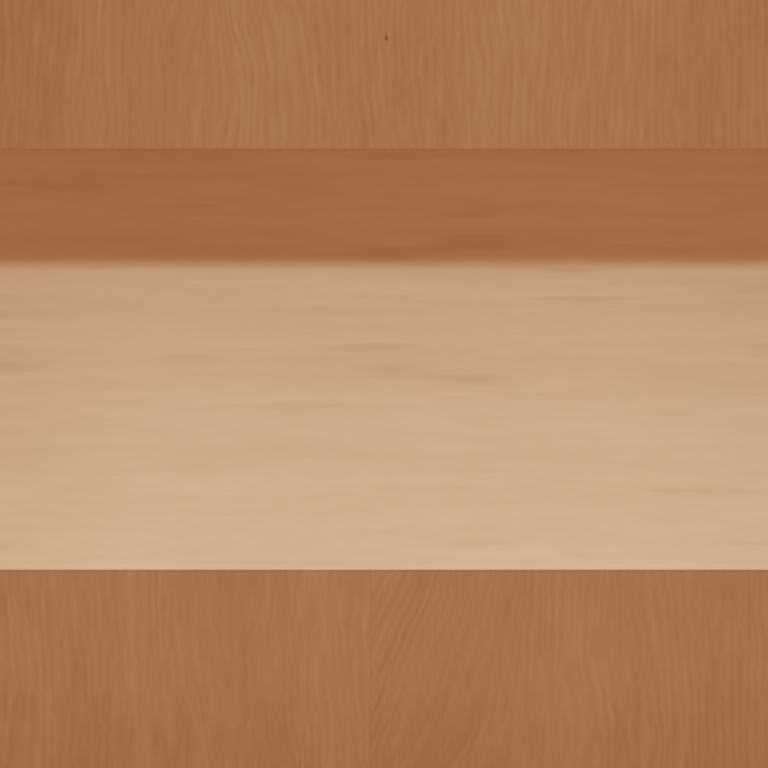
Reproduce this texture procedurally as a three.js fragment shader.

```glsl
#define TOP_EDGE 0.806
#define SHADOW_EDGE 0.659
#define LOW_EDGE 0.258
#define SEAM_X 0.482
#define EDGE_SOFT 0.0013
#define PANEL_COLOR vec3(0.657, 0.455, 0.313)
#define SHADE_COLOR vec3(0.632, 0.413, 0.266)
#define PALE_TOP vec3(0.775, 0.628, 0.495)
#define PALE_LOW vec3(0.825, 0.698, 0.568)
#define GRAIN_TINT vec3(0.85, 1.0, 1.05)

varying vec2 vUv;

float hash(vec2 p) {
  vec3 q = fract(vec3(p.xyx) * 0.1031);
  q += dot(q, q.yzx + 33.33);
  return fract((q.x + q.y) * q.z);
}

float noise(vec2 p) {
  vec2 i = floor(p);
  vec2 f = fract(p);
  f = f * f * (3.0 - 2.0 * f);
  return mix(mix(hash(i), hash(i + vec2(1.0, 0.0)), f.x),
             mix(hash(i + vec2(0.0, 1.0)), hash(i + 1.0), f.x), f.y);
}

float fbm(vec2 p) {
  float sum = 0.0;
  float weight = 0.5;
  for (int i = 0; i < 4; i++) {
    sum += weight * (noise(p) - 0.5);
    p = p * 2.03 + 17.7;
    weight *= 0.5;
  }
  return sum;
}

float band(float x, float center, float width) {
  float d = (x - center) / width;
  return exp(-d * d);
}

// Fibres run along y; bend shifts the growth rings sideways.
float uprightGrain(vec2 p, float bend, float seed) {
  float warp = 0.05 * fbm(vec2(p.x * 7.0, p.y * 4.0) + seed);
  float across = p.x + warp + bend;
  float rings = sin(across * 520.0 + 5.0 * noise(vec2(across * 45.0, p.y * 5.0)));
  float patches = noise(vec2(across * 14.0, p.y * 3.0) + seed);
  float fibres = noise(vec2(across * 190.0, p.y * 24.0) + seed) - 0.5;
  float pores = noise(vec2(p.x * 300.0, p.y * 75.0) + seed) - 0.5;
  float broad = fbm(vec2(across * 16.0, p.y * 2.0) + seed);
  return 0.010 * rings * patches + 0.026 * fibres + 0.014 * pores + 0.038 * broad;
}

vec3 upperPanel(vec2 p) {
  float arch = 0.45 * (p.y - 0.87) * (p.y - 0.87) * 8.0;
  float bend = arch * band(p.x, 0.28, 0.12) * sign(p.x - 0.28) * smoothstep(0.0, 0.03, abs(p.x - 0.28));
  float grain = uprightGrain(p, bend * 0.3, 3.0);
  float sides = smoothstep(0.35, 0.0, p.x) + 0.7 * smoothstep(0.6, 1.0, p.x);
  vec3 color = PANEL_COLOR + grain * GRAIN_TINT - sides * vec3(0.012, 0.020, 0.024);
  float knot = band(p.x, 0.503, 0.0016) * band(p.y, 0.950, 0.004);
  return color - 0.16 * knot;
}

vec3 lowerPanel(vec2 p) {
  float right = smoothstep(SEAM_X - 0.001, SEAM_X + 0.001, p.x);
  float leftArch = 0.6 * p.y * band(p.x, 0.23, 0.07) * (p.x - 0.23);
  float rightArch = -0.40 * (p.y - 0.13) * band(p.x, 0.51, 0.14);
  float grain = uprightGrain(p, mix(leftArch, rightArch, right), 11.0 + 20.0 * right);
  float foot = smoothstep(0.16, 0.0, p.y);
  float sides = smoothstep(0.12, 0.0, p.x) + smoothstep(0.75, 1.0, p.x);
  vec3 color = PANEL_COLOR + vec3(-0.002, -0.004, -0.003) + grain * GRAIN_TINT;
  color -= (foot + 0.6 * sides) * vec3(0.013, 0.019, 0.021);
  return color - 0.008 * band(p.x, SEAM_X, 0.002);
}

// Long level streaks, with a few wavy figure marks.
float levelGrain(vec2 p) {
  float y = p.y + 0.025 * fbm(vec2(p.x * 3.0, p.y * 9.0));
  float broad = fbm(vec2(p.x * 1.6, y * 32.0));
  float streaks = noise(vec2(p.x * 7.0, y * 130.0)) - 0.5;
  float flecks = noise(vec2(p.x * 55.0, y * 260.0)) - 0.5;
  float figure = noise(vec2(p.x * 8.0, y * 75.0) + 41.0);
  float marks = smoothstep(0.68, 0.95, figure) * noise(vec2(p.x * 5.0, p.y * 12.0));
  return 0.035 * broad + 0.014 * streaks + 0.010 * flecks - 0.030 * marks;
}

vec3 middlePlank(vec2 p) {
  float grain = levelGrain(p);
  float height = (p.y - LOW_EDGE) / (SHADOW_EDGE - LOW_EDGE);
  vec3 pale = mix(PALE_LOW, PALE_TOP, smoothstep(0.0, 1.0, height));
  pale -= 0.018 * smoothstep(0.2, 0.0, p.x) * vec3(0.6, 0.9, 1.2);
  pale -= 0.012 * smoothstep(0.8, 1.0, p.x);
  pale += grain * vec3(0.85, 1.0, 1.15);
  vec3 shade = SHADE_COLOR + grain * vec3(0.75, 0.85, 0.85);
  shade += vec3(0.010, 0.010, 0.008) * smoothstep(0.15, 0.75, p.x);
  shade -= 0.012 * smoothstep(0.785, TOP_EDGE, p.y);
  float dark = smoothstep(SHADOW_EDGE - 0.014, SHADOW_EDGE + 0.010, p.y);
  dark += 0.10 * (1.0 - dark) * smoothstep(SHADOW_EDGE - 0.05, SHADOW_EDGE, p.y);
  return mix(pale, shade, dark);
}

void main() {
  vec2 p = vUv;
  float aboveLow = smoothstep(LOW_EDGE - EDGE_SOFT, LOW_EDGE + EDGE_SOFT, p.y);
  float aboveTop = smoothstep(TOP_EDGE - EDGE_SOFT, TOP_EDGE + EDGE_SOFT, p.y);
  vec3 color = mix(lowerPanel(p), middlePlank(p), aboveLow);
  color = mix(color, upperPanel(p), aboveTop);

  // Fine joints where the boards meet.
  color -= 0.022 * band(p.y, LOW_EDGE - 0.001, 0.002);
  color -= 0.020 * band(p.y, TOP_EDGE, 0.0018);
  color += 0.010 * band(p.y, LOW_EDGE + 0.005, 0.003);
  gl_FragColor = vec4(color, 1.0);
}
```
